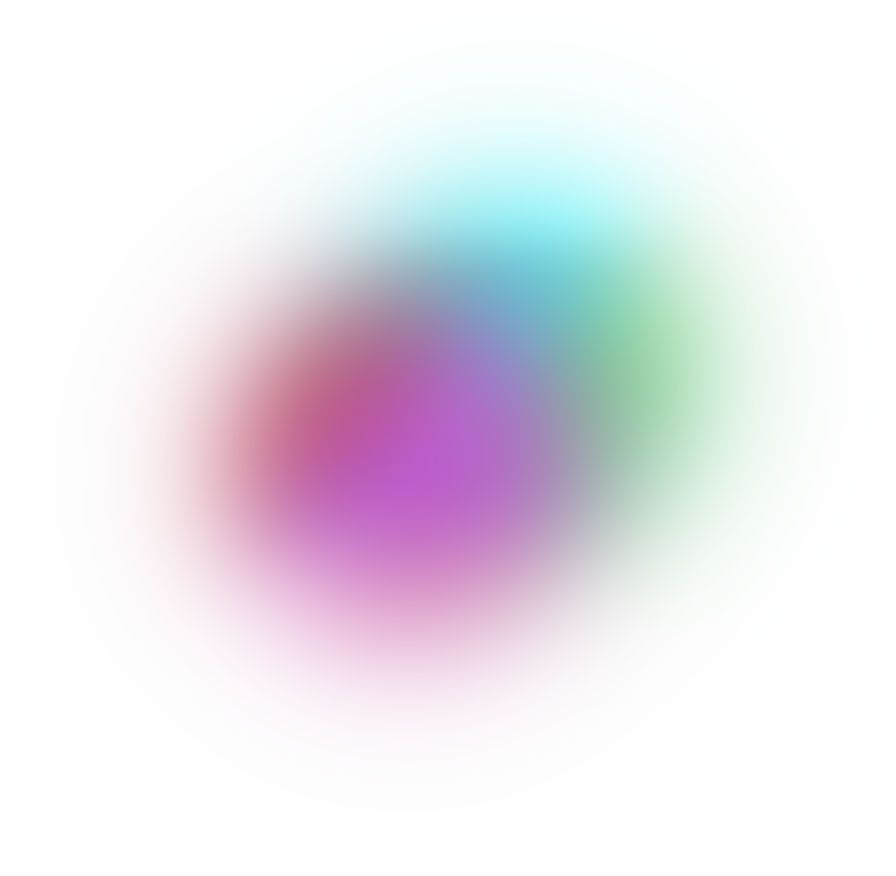
This background is drawn by a Shadertoy shader. Its source:

```glsl
// Two soft overlapping glows on white: cyan to green behind, red to violet to pink in front.

// Opacity of a disc with a Gaussian-like soft edge.
float softDisc(vec2 p, vec2 center, float radius, float blur) {
    float z = (length(p - center) - radius) / blur;
    return 1.0 / (1.0 + exp(1.6 * z + 0.07 * z * z * z));
}

// Cyan at the top, turning green towards the lower right.
vec3 backColor(vec2 p) {
    vec3 cyan = mix(vec3(0.26, 0.82, 0.84), vec3(0.28, 0.95, 0.97),
                    smoothstep(0.18, 0.27, p.y));
    float along = dot(p - vec2(0.075, 0.207), vec2(0.75, -0.66));
    return mix(cyan, vec3(0.44, 0.81, 0.53), smoothstep(0.0, 0.2, along));
}

// Violet core, pink below, red towards the upper left.
vec3 frontColor(vec2 p) {
    vec3 violet = vec3(0.737, 0.36, 0.79);
    vec3 color = mix(violet, vec3(0.85, 0.475, 0.735), smoothstep(0.033, 0.22, -p.y));
    float along = dot(p - vec2(-0.032, -0.033), vec2(-0.75, 0.66));
    return mix(color, vec3(0.74, 0.22, 0.34), smoothstep(-0.013, 0.2, along));
}

void mainImage(out vec4 fragColor, in vec2 fragCoord) {
    // Centered coordinates, one unit per canvas height.
    vec2 p = (fragCoord - 0.5 * iResolution.xy) / iResolution.y;

    // Layers from back to front.
    vec3 color = vec3(0.996);
    color = mix(color, backColor(p), softDisc(p, vec2(0.081, 0.073), 0.189, 0.080));
    color = mix(color, frontColor(p), softDisc(p, vec2(-0.048, -0.036), 0.184, 0.077));

    fragColor = vec4(color, 1.0);
}
```
